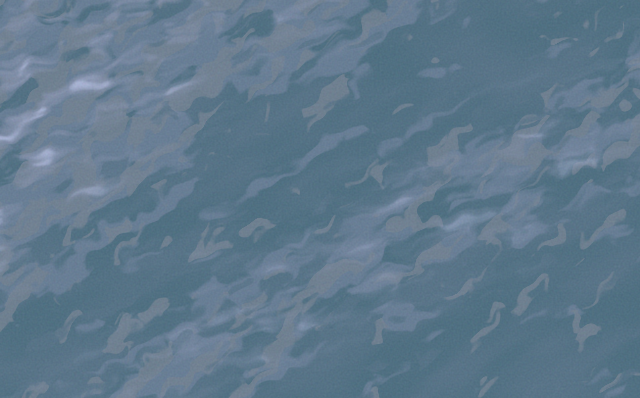
This texture is drawn by a Shadertoy shader. Its source:

```glsl
const vec3 WATER_DEEP  = vec3(0.312, 0.438, 0.508);
const vec3 WATER_LIT   = vec3(0.350, 0.456, 0.534);
const vec3 SKY_SHEEN   = vec3(0.418, 0.500, 0.592);
const vec3 GREY_SHEEN  = vec3(0.450, 0.510, 0.572);
const vec3 PALE_SHEEN  = vec3(0.515, 0.565, 0.665);
const vec3 CREST_GLINT = vec3(0.690, 0.730, 0.860);

const float PATCH_ANGLE = 0.72;             // radians above horizontal
const float SHEEN_ANGLE = 0.50;
const float CREST_ANGLE = 0.30;
const vec2  PATCH_SCALE = vec2(7.0, 17.0);  // cells per height: along, across
const vec2  SHEEN_SCALE = vec2(5.5, 16.0);
const vec2  CREST_SCALE = vec2(5.5, 20.0);
const float WARP        = 0.45;
const float EDGE        = 0.07;
const float GRAIN_SCALE = 150.0;
const float GRAIN       = 0.045;

vec2 hash22(vec2 p) {
    vec3 q = fract(vec3(p.xyx) * vec3(0.1031, 0.1030, 0.0973));
    q += dot(q, q.yzx + 33.33);
    return fract((q.xx + q.yz) * q.zy);
}

// Gradient noise, centred on zero
float noise(vec2 p) {
    vec2 i = floor(p), f = fract(p);
    vec2 u = f * f * f * (f * (f * 6.0 - 15.0) + 10.0);
    vec2 e = vec2(0.0, 1.0);
    float a = dot(hash22(i) * 2.0 - 1.0, f);
    float b = dot(hash22(i + e.yx) * 2.0 - 1.0, f - e.yx);
    float c = dot(hash22(i + e.xy) * 2.0 - 1.0, f - e.xy);
    float d = dot(hash22(i + e.yy) * 2.0 - 1.0, f - e.yy);
    return mix(mix(a, b, u.x), mix(c, d, u.x), u.y);
}

float fbm(vec2 p) {
    float sum = 0.0, amp = 1.0;
    for (int k = 0; k < 3; k++) {
        sum += amp * noise(p);
        p = p * 1.9 + 17.3;
        amp *= 0.55;
    }
    return sum;
}

// Stretched coordinates with the long axis along the given angle
vec2 streak(vec2 p, float angle, vec2 scale) {
    float c = cos(angle), s = sin(angle);
    return vec2(c * p.x + s * p.y, c * p.y - s * p.x) * scale + 60.0;
}

void mainImage(out vec4 fragColor, in vec2 fragCoord) {
    vec2 p = fragCoord / iResolution.y;

    // Ruffled regions: the upper left, and a diagonal band across the lower right
    float drift = 0.12 * noise(p * 2.5 + 40.0);
    float upper = dot(p - vec2(0.0, 0.16), normalize(vec2(-0.74, 1.0))) + drift;
    float ruffled = smoothstep(-0.12, 0.22, upper);
    float bandDist = (p.y + 0.14 - 0.55 * p.x) * 0.88 + drift;
    float band = exp(-bandDist * bandDist / 0.018);
    float cover = max(ruffled, 0.78 * band);

    // Wobble shared by the reflection outlines
    vec2 wobble = WARP * vec2(noise(p * 18.0 + 5.0), noise(p * 18.0 + 91.0));

    // Calm water
    float swell = fbm(streak(p, SHEEN_ANGLE, vec2(3.0, 9.0)) + 31.0);
    vec3 color = mix(WATER_DEEP, WATER_LIT, smoothstep(-0.4, 0.5, swell));

    // Soft blue reflections
    float sheen = fbm(streak(p, SHEEN_ANGLE, SHEEN_SCALE) + wobble);
    float sheenLevel = mix(0.36, -0.25, cover);
    float sheenMask = smoothstep(-EDGE, 2.0 * EDGE, sheen - sheenLevel);
    color = mix(color, SKY_SHEEN, 0.9 * sheenMask);

    // Crisper grey reflections
    float patchField = fbm(streak(p, PATCH_ANGLE, PATCH_SCALE) + wobble * 1.4 + 200.0);
    float patchLevel = mix(0.32, 0.02, cover);
    float patchMask = smoothstep(-EDGE * 0.5, EDGE, patchField - patchLevel);
    color = mix(color, GREY_SHEEN, 0.85 * patchMask);

    // Dark gaps showing through the ruffled water
    float gap = fbm(streak(p, SHEEN_ANGLE, SHEEN_SCALE * 1.25) + wobble + 300.0);
    color = mix(color, WATER_LIT, 0.75 * smoothstep(0.26, 0.42, gap));

    // Paler haze and narrow glints along the wave crests
    float crest = fbm(streak(p, CREST_ANGLE, CREST_SCALE) + wobble + 400.0);
    float crestZone = max(smoothstep(0.0, 0.40, upper), 0.5 * band);
    color = mix(color, PALE_SHEEN, 0.8 * crestZone * smoothstep(-0.05, 0.30, crest));
    color = mix(color, CREST_GLINT, 0.9 * crestZone * smoothstep(0.27, 0.62, crest));

    // Fine grain with a slight colour tint
    vec2 g = p * GRAIN_SCALE;
    vec3 tint = vec3(noise(g), noise(g + 71.0), noise(g + 143.0));
    color += GRAIN * (0.6 * noise(g * 1.3 + 300.0) + 0.5 * tint);

    fragColor = vec4(color, 1.0);
}
```
